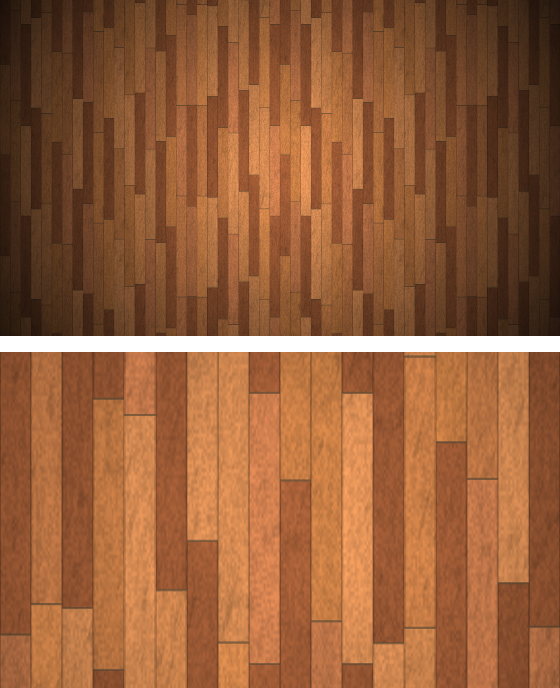
Top, the full canvas; bottom, a detail of the centre.
Give the GLSL for this texture, as a Shadertoy shader.

```glsl
// Narrow wooden floor planks standing upright under a round pool of light.
// A tile of 27 columns, each holding one long and one short board, repeats
// across and down; hashes stagger and tint the boards, noise adds the grain.

const float COLUMNS = 54.0;       // boards across the canvas
const float TILE_COLUMNS = 27.0;  // columns before the layout repeats
const float TILE_HEIGHT = 0.57;   // in canvas heights
const float LONG_SHARE = 0.528;   // part of the tile taken by the long board
const float DARK_COLUMNS = 0.56;  // share of columns whose long board is dark

const vec3 HONEY = vec3(0.92, 0.595, 0.355);
const vec3 AMBER = vec3(0.87, 0.545, 0.295);
const vec3 ROSE = vec3(0.86, 0.525, 0.325);
const vec3 WALNUT = vec3(0.675, 0.385, 0.225);
const vec3 JOINT = vec3(0.42, 0.33, 0.23);

float hash(vec2 p) {
    return fract(sin(dot(p, vec2(127.1, 311.7))) * 43758.5453);
}

float noise(vec2 p) {
    vec2 i = floor(p), f = fract(p);
    f = f * f * (3.0 - 2.0 * f);
    float low = mix(hash(i), hash(i + vec2(1.0, 0.0)), f.x);
    float high = mix(hash(i + vec2(0.0, 1.0)), hash(i + vec2(1.0, 1.0)), f.x);
    return mix(low, high, f.y);
}

// Coverage of a line of the given half width, softened over one pixel
float line(float dist, float halfWidth, float pixel) {
    return 1.0 - smoothstep(halfWidth - 0.5 * pixel, halfWidth + 0.5 * pixel, dist);
}

// Base tint of a board; the long board of many columns is dark
vec3 boardTint(float column, float isShort, vec2 seed) {
    bool dark = isShort < 0.5 && fract(column * 0.618 + 0.2) < DARK_COLUMNS;
    float pick = hash(seed + 3.7);
    vec3 pale = mix(ROSE, AMBER, smoothstep(0.15, 0.5, pick));
    pale = mix(pale, HONEY, smoothstep(0.5, 0.8, pick));
    vec3 tint = dark ? WALNUT : pale;
    return tint * (0.96 + 0.08 * hash(seed + 8.1));
}

// Brightness of the wood: fibres, fine speckled pores and short dark flecks
float woodGrain(vec2 q, vec2 seed) {
    vec2 shift = seed * vec2(17.0, 29.0);
    float fibres = noise(q * vec2(300.0, 45.0) + shift);
    float pores = noise(q * vec2(520.0, 260.0) + shift);
    float clouds = noise(q * vec2(60.0, 18.0) + shift);
    float slanted = noise(vec2(q.x * 170.0 + q.y * 40.0, q.y * 45.0) + shift + 5.3);
    float fleck = smoothstep(0.72, 0.95, slanted);
    return 1.0 + 0.08 * (fibres - 0.5) + 0.16 * (pores - 0.5)
               + 0.07 * (clouds - 0.5) - 0.09 * fleck;
}

// Light falling off almost linearly from a rounded centre
float poolOfLight(vec2 fromCentre) {
    return max(1.07 - 0.93 * length(vec3(fromCentre, 0.1)), 0.08);
}

void mainImage(out vec4 fragColor, in vec2 fragCoord) {
    float pixel = 1.0 / iResolution.y;
    float aspect = iResolution.x * pixel;
    vec2 p = fragCoord * pixel;

    // Column and staggered position along it, measured downward
    float boardWidth = aspect / COLUMNS;
    float column = mod(floor(p.x / boardWidth), TILE_COLUMNS);
    float across = fract(p.x / boardWidth) * boardWidth;
    float stagger = column * 0.59 + 0.3 * hash(vec2(column, 4.0)) - 0.3;
    float along = fract((1.0 - p.y) / TILE_HEIGHT - stagger);

    // Board within the column
    float isShort = step(LONG_SHARE, along);
    vec2 seed = vec2(column, isShort + 1.0);
    vec2 q = vec2(across, along * TILE_HEIGHT);
    vec3 color = boardTint(column, isShort, seed) * woodGrain(q, seed);

    // Seams between columns and joints between board ends
    float sideDist = min(across, boardWidth - across);
    float endDist = min(abs(along - LONG_SHARE), min(along, 1.0 - along)) * TILE_HEIGHT;
    color *= 1.0 - 0.2 * line(sideDist, 0.0011, pixel);
    color = mix(color, JOINT, 0.7 * line(endDist, 0.0011, pixel));

    color *= poolOfLight(p - 0.5 * vec2(aspect, 1.0));
    fragColor = vec4(clamp(color, 0.0, 1.0), 1.0);
}
```
